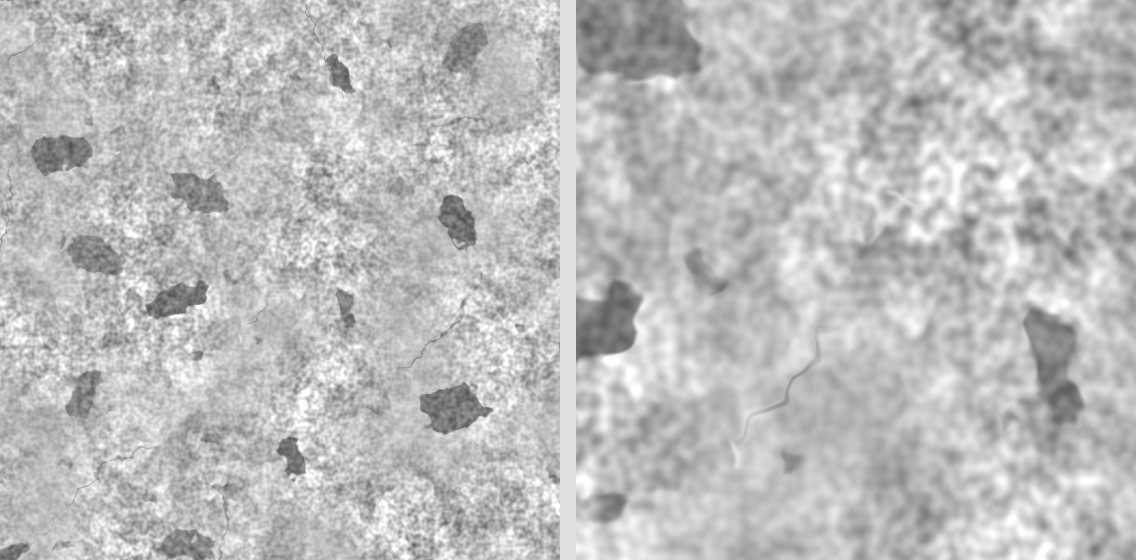
Left, the full canvas; right, a detail of the centre.
Give the GLSL for this texture, as a Shadertoy shader.

```glsl
// Grey granite: fine gradient-noise grain over soft-edged mineral facets,
// with scattered dark mica crystals, faint inclusions, small flecks,
// and a few thin pale veins and dark cracks.

const float BASE_GREY = 0.757;
const float MICA_GREY = 0.42;
const float INCLUSION_GREY = 0.62;
const float QUARTZ_GREY = 0.97;

vec2 hash2(vec2 p) {
    vec3 q = fract(p.xyx * vec3(0.1031, 0.1030, 0.0973));
    q += dot(q, q.yzx + 33.33);
    return fract((q.xx + q.yz) * q.zy);
}

vec2 gradientAt(vec2 cell) {
    float angle = 6.2832 * hash2(cell + 57.0).x;
    return vec2(cos(angle), sin(angle));
}

float gradientNoise(vec2 p) {
    vec2 i = floor(p), f = fract(p);
    vec2 u = f * f * f * (f * (f * 6.0 - 15.0) + 10.0);
    vec2 e = vec2(1.0, 0.0);
    float a = dot(gradientAt(i), f);
    float b = dot(gradientAt(i + e.xy), f - e.xy);
    float c = dot(gradientAt(i + e.yx), f - e.yx);
    float d = dot(gradientAt(i + e.xx), f - e.xx);
    return mix(mix(a, b, u.x), mix(c, d, u.x), u.y);
}

vec2 noiseWarp(vec2 p, float frequency) {
    return vec2(gradientNoise(p * frequency + 11.0),
                gradientNoise(p * frequency + 83.0));
}

// Random tone per angular cell, centred on zero, with blended borders.
float facetTone(vec2 p, float sharpness) {
    vec2 cell = floor(p);
    float total = 0.0, weightSum = 0.0;
    for (int y = -1; y <= 1; y++) {
        for (int x = -1; x <= 1; x++) {
            vec2 id = cell + vec2(x, y);
            vec2 away = abs(p - id - hash2(id));
            float dist = mix(length(away), max(away.x, away.y), 0.6);
            float weight = exp(-sharpness * dist);
            total += weight * (hash2(id + 131.0).y - 0.5);
            weightSum += weight;
        }
    }
    return total / weightSum;
}

// Chamfered, skewed slab centred on the origin.
float crystalDistance(vec2 p, vec2 halfSize, float skew) {
    p.x += skew * p.y;
    vec2 a = abs(p);
    vec2 side = a - halfSize;
    float chamfer = dot(a - halfSize * vec2(0.85, 0.75), vec2(0.6, 0.8));
    return max(max(side.x, side.y), chamfer);
}

// Coverage of scattered crystals, mostly lying level or upright.
float crystals(vec2 p, int count, float seed, vec2 sizeRange, float softness) {
    float coverage = 0.0;
    for (int i = 0; i < count; i++) {
        vec2 id = vec2(float(i), seed);
        vec2 shape = hash2(id), pose = hash2(id + 211.0);
        vec2 centre = fract(float(i) * vec2(0.7549, 0.5698) + hash2(vec2(seed, 3.0)));
        centre += 0.14 * (hash2(id + 401.0) - 0.5);
        float angle = 1.5708 * step(0.55, pose.x) + 1.1 * (pose.y - 0.5);
        float c = cos(angle), s = sin(angle);
        vec2 q = mat2(c, -s, s, c) * (fract(p - centre + 0.5) - 0.5);
        float halfLength = mix(sizeRange.x, sizeRange.y, shape.x);
        vec2 halfSize = halfLength * vec2(1.0, mix(0.38, 0.65, shape.y));
        float d = crystalDistance(q, halfSize, 0.8 * (shape.y - 0.5));
        float mask = 1.0 - smoothstep(-softness, softness, d);
        coverage = max(coverage, mask * mix(0.65, 1.0, pose.y));
    }
    return coverage;
}

// Thin broken line along the zero contour of slow noise.
float vein(vec2 p, float frequency, float width, float offset) {
    float line = abs(gradientNoise(p * frequency + offset)) / frequency;
    float gaps = smoothstep(0.05, 0.25, gradientNoise(p * 4.0 + offset + 29.0));
    return gaps * (1.0 - smoothstep(0.3 * width, width, line));
}

float grain(vec2 p) {
    return 0.13 * gradientNoise(p * 40.0)
         + 0.18 * gradientNoise(p * 75.0 + 19.0)
         + 0.17 * gradientNoise(p * 130.0 + 47.0);
}

void mainImage(out vec4 fragColor, in vec2 fragCoord) {
    vec2 p = fragCoord / iResolution.y;
    float softness = max(0.003, 1.0 / iResolution.y);
    vec2 rough = p + 0.016 * noiseWarp(p, 32.0) + 0.006 * noiseWarp(p, 85.0);

    // Ground mass: slow mottling, facets and uneven grain
    float fine = grain(p);
    float coarseness = clamp(1.0 + 1.1 * gradientNoise(p * 6.0 + 71.0), 0.5, 1.5);
    float grey = BASE_GREY + fine * coarseness;
    grey += 0.06 * gradientNoise(p * 5.0 + 5.0) + 0.08 * gradientNoise(p * 14.0);
    grey += 0.09 * facetTone(rough * 10.0, 30.0);
    grey += 0.18 * facetTone(rough * 30.0 + 90.0, 14.0) * coarseness;

    // Veins and cracks
    grey += 0.08 * vein(rough, 3.0, 0.004, 7.0);
    grey -= 0.16 * vein(rough, 2.6, 0.003, 37.0);

    // Inclusions, dark mica and small flecks
    float inclusion = crystals(rough, 22, 5.0, vec2(0.018, 0.05), 2.0 * softness);
    float mica = crystals(rough, 13, 17.0, vec2(0.019, 0.056), softness);
    float darkFleck = crystals(rough, 40, 29.0, vec2(0.005, 0.013), softness);
    float paleFleck = crystals(rough, 36, 43.0, vec2(0.003, 0.008), softness);
    grey = mix(grey, INCLUSION_GREY + 0.8 * fine, 0.5 * inclusion);
    grey = mix(grey, MICA_GREY + 0.8 * fine, 0.95 * mica);
    grey = mix(grey, MICA_GREY + fine, 0.6 * darkFleck);
    grey = mix(grey, QUARTZ_GREY, 0.7 * paleFleck);

    fragColor = vec4(vec3(clamp(grey, 0.0, 1.0)), 1.0);
}
```
